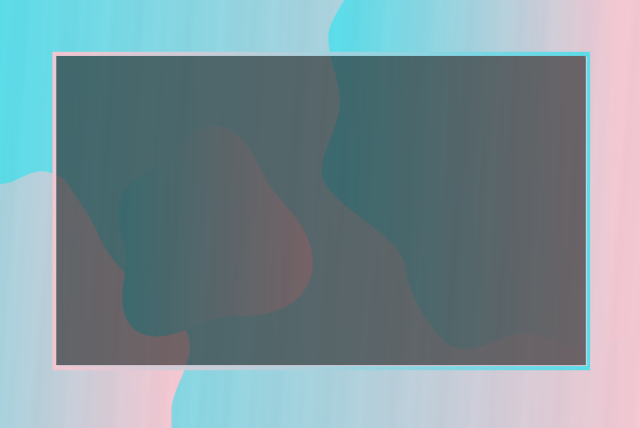
Give the GLSL for this background, as a Shadertoy shader.

```glsl
// Wavy cyan-to-pink gradient shapes behind a dark framed panel.

const float ASPECT = 1.5;
const vec3 CYAN  = vec3(0.36, 0.86, 0.91);
const vec3 PINK  = vec3(0.95, 0.78, 0.82);
const vec3 ROSE  = vec3(1.00, 0.78, 0.82);
const vec3 PALE  = vec3(0.90, 0.85, 0.90);
const vec3 SHADE = vec3(0.17);
const float SHADE_OPACITY = 0.65;
const float STREAK_STRENGTH = 0.005;

const vec2 FRAME_CENTER = vec2(0.753, 0.507);
const vec2 FRAME_HALF   = vec2(0.630, 0.372);
const vec2 PANEL_CENTER = vec2(0.7525, 0.508);
const vec2 PANEL_HALF   = vec2(0.6206, 0.3613);
const vec2 HAIRLINE     = vec2(0.002, -0.002);

// Central blob: a disc with four rounded lobes
const vec2 BLOB_CENTER    = vec2(0.498, 0.443);
const float BLOB_RADIUS   = 0.164;
const vec4 LOBE_ANGLE     = vec4(-0.436, 1.536, 2.723, 3.997);
const vec4 LOBE_HEIGHT    = vec4(0.084, 0.098, 0.070, 0.115);
const vec4 LOBE_SHARPNESS = vec4(3.8, 7.5, 6.6, 8.0);

// Antialiased coverage of the region where d < 0
float fill(float d) {
    return clamp(0.5 - d / max(fwidth(d), 1e-5), 0.0, 1.0);
}

// Eases from 0 to 1 while y descends from top to bottom
float fall(float top, float bottom, float y) {
    return 1.0 - smoothstep(bottom, top, y);
}

float smoothMax(float a, float b, float k) {
    float h = max(k - abs(a - b), 0.0) / k;
    return max(a, b) + 0.25 * h * h * k;
}

float box(vec2 p, vec2 halfSize) {
    vec2 q = abs(p) - halfSize;
    return max(q.x, q.y);
}

// Right-hand shape: winding left side, rippled underside
float rightWave(vec2 p) {
    float tail = max(0.404 - p.y, 0.0);
    float side = 0.832
        - 0.0625 * fall(1.068, 0.912, p.y)
        + 0.027 * fall(0.912, 0.762, p.y)
        - 0.043 * fall(0.762, 0.596, p.y)
        + 0.195 * fall(0.600, 0.375, p.y)
        + 2.25 * tail * tail;
    float underside = 0.203 - 0.0176 * cos((p.x - 1.094) * 22.98);
    return smoothMax(side - p.x, underside - p.y, 0.012);
}

// Lower-left shape: rounded crest, winding right side
float leftWave(vec2 p) {
    float side = 0.125
        + 0.119 * fall(0.668, 0.395, p.y)
        + 0.201 * fall(0.443, 0.195, p.y)
        - 0.043 * fall(0.189, 0.039, p.y);
    float crest = 0.585 + 0.0147 * cos((p.x - 0.098) * 32.17);
    return smoothMax(p.x - side, p.y - crest, 0.015);
}

float centralBlob(vec2 p) {
    vec2 q = p - BLOB_CENTER;
    float angle = atan(q.y, q.x);
    vec4 lobes = exp(LOBE_SHARPNESS * (cos(angle - LOBE_ANGLE) - 1.0));
    return length(q) - BLOB_RADIUS - dot(LOBE_HEIGHT, lobes);
}

// Faint, slightly tilted vertical streaks
float streaks(vec2 p) {
    float s = p.x - 0.08 * p.y;
    return sin(s * 47.0) + 0.6 * sin(s * 113.0 + 1.3) + 0.4 * sin(s * 211.0 + 2.0 * p.y);
}

vec3 ramp(vec3 a, vec3 b, float start, float end, float x) {
    return mix(a, b, clamp((x - start) / (end - start), 0.0, 1.0));
}

void mainImage(out vec4 fragColor, in vec2 fragCoord) {
    vec2 p = fragCoord / iResolution.xy * vec2(ASPECT, 1.0);

    // Gradient shapes, back to front
    vec3 color = ramp(CYAN, PINK, 0.0, 1.5, p.x);
    color = mix(color, ramp(CYAN, PINK, 0.80, 1.45, p.x), fill(rightWave(p)));
    color = mix(color, ramp(CYAN, PINK, -0.40, 0.40, p.x), fill(leftWave(p)));
    vec3 blobColor = ramp(CYAN, ROSE, 0.293, 0.735, p.x);
    color = mix(color, blobColor, fill(centralBlob(p)));
    color += STREAK_STRENGTH * streaks(p);

    // Frame with reversed gradient, pale hairline, translucent panel
    vec3 panelColor = mix(color, SHADE, SHADE_OPACITY);
    vec3 frameColor = ramp(PINK, CYAN, 0.12, 1.38, p.x);
    color = mix(color, frameColor, fill(box(p - FRAME_CENTER, FRAME_HALF)));
    color = mix(color, PALE, fill(box(p - PANEL_CENTER - HAIRLINE, PANEL_HALF)));
    color = mix(color, panelColor, fill(box(p - PANEL_CENTER, PANEL_HALF)));

    fragColor = vec4(color, 1.0);
}
```
